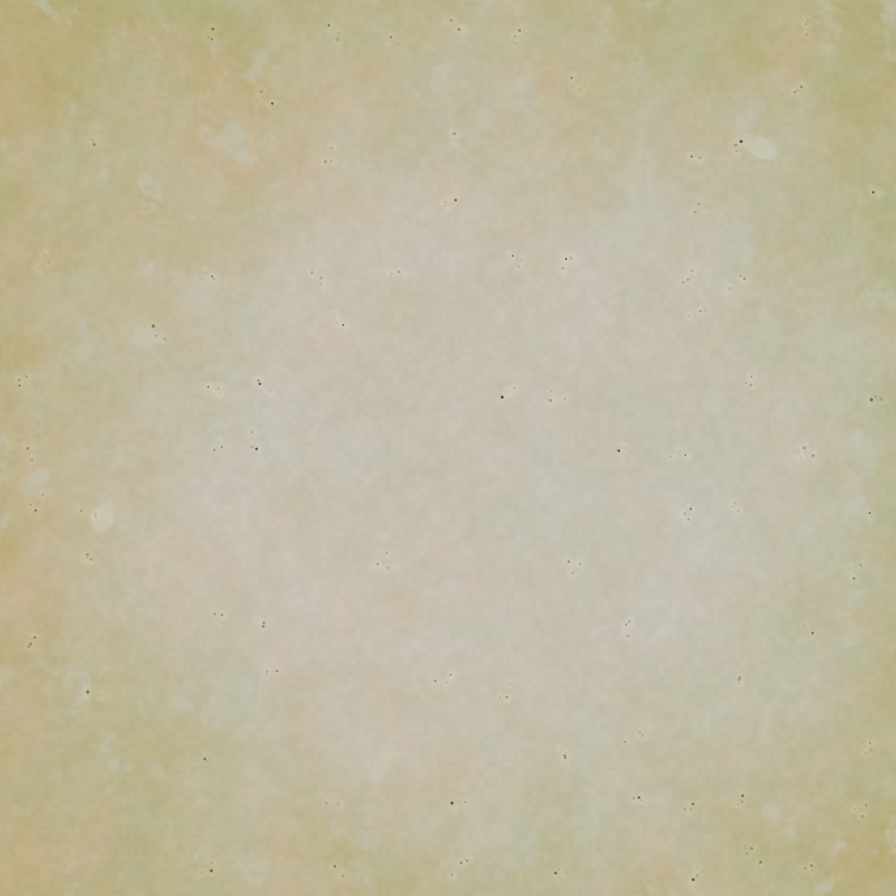
A WebGL 2 fragment shader for this texture:

```glsl
#version 300 es
precision highp float;
// Aged paper: a pale, pinkish grey centre that yellows towards the border.
// Layered value noise makes stains, pale flecks and mottling; hashed grids
// scatter clusters of tiny specks with pale halos and a few chalky scuffs.

#define FRESH_COLOR vec3(0.775, 0.750, 0.688)
#define AGED_COLOR vec3(0.720, 0.684, 0.510)
#define SPECK_COLOR vec3(0.34, 0.29, 0.27)
#define SCUFF_COLOR vec3(0.80, 0.81, 0.75)
#define CENTRE vec2(0.53, 0.47)
#define AGING_RADII vec2(0.22, 0.68)
#define STAIN_AMOUNT 0.85
#define TINT_AMOUNT 0.055
#define GRAIN_AMOUNT 0.022
#define SPECK_CELLS 15.0
#define SPECK_CHANCE 0.34
#define SCUFF_CHANCE 0.40

out vec4 fragColor;
uniform vec2 u_resolution;

uint mixBits(uint n) {
    n = (n ^ (n >> 16)) * 0x7feb352dU;
    n = (n ^ (n >> 15)) * 0x846ca68bU;
    return n ^ (n >> 16);
}

float hash(vec2 cell, int seed) {
    ivec2 c = ivec2(cell);
    uint n = mixBits(uint(c.x) + mixBits(uint(c.y) + mixBits(uint(seed))));
    return float(n >> 8) / 16777216.0;
}

vec2 hash2(vec2 cell, int seed) {
    return vec2(hash(cell, seed), hash(cell, seed + 1));
}

float valueNoise(vec2 p, int seed) {
    vec2 cell = floor(p);
    vec2 f = fract(p);
    f = f * f * (3.0 - 2.0 * f);
    float low = mix(hash(cell, seed), hash(cell + vec2(1, 0), seed), f.x);
    float high = mix(hash(cell + vec2(0, 1), seed), hash(cell + vec2(1, 1), seed), f.x);
    return mix(low, high, f.y);
}

// Fractal noise centred on zero
float cloud(vec2 p, int seed) {
    float sum = 0.0;
    float weight = 0.5;
    for (int i = 0; i < 5; i++) {
        sum += weight * (valueNoise(p, seed + i) - 0.5);
        p = mat2(1.6, 1.2, -1.2, 1.6) * p;
        weight *= 0.6;
    }
    return sum;
}

// x: dark speck coverage, y: pale halo coverage
vec2 specks(vec2 uv, float pixel) {
    vec2 cell = floor(uv * SPECK_CELLS);
    float present = step(hash(cell, 31), SPECK_CHANCE);
    vec2 cluster = (cell + mix(vec2(0.3), vec2(0.7), hash2(cell, 32))) / SPECK_CELLS;
    vec2 cover = vec2(0.0);
    for (int i = 0; i < 3; i++) {
        int seed = 70 + 5 * i;
        vec2 spot = cluster + 0.020 * (hash2(cell, seed) - 0.5);
        float d = length(uv - spot);
        float size = mix(0.0006, 0.0015, hash(cell, seed + 2));
        float strength = mix(0.15, 0.95, hash(cell, seed + 3)) / float(1 + i);
        float core = 1.0 - smoothstep(size - 0.5 * pixel, size + 0.5 * pixel + 0.0006, d);
        cover = max(cover, vec2(core * strength, 1.0 - smoothstep(0.002, 0.010, d)));
    }
    cover.y *= 2.0 * valueNoise(uv * 220.0, 36);
    return present * cover;
}

// Short chalky strokes with ragged, soft edges
float scuffs(vec2 uv) {
    vec2 cell = floor(uv * 3.0);
    float present = step(hash(cell, 51), SCUFF_CHANCE);
    vec2 q = uv - (cell + mix(vec2(0.25), vec2(0.75), hash2(cell, 52))) / 3.0;
    float angle = 3.14159 * hash(cell, 54);
    vec2 along = vec2(cos(angle), sin(angle));
    vec2 local = vec2(dot(q, along), dot(q, vec2(-along.y, along.x)));
    float d = length(local / vec2(0.026, 0.012)) + 1.3 * cloud(uv * 60.0, 60);
    return present * (1.0 - smoothstep(0.5, 1.0, d)) * mix(0.3, 0.8, hash(cell, 55));
}

void main() {
    vec2 uv = gl_FragCoord.xy / u_resolution;
    float pixel = 1.0 / min(u_resolution.x, u_resolution.y);

    // Yellowing from the centre outwards, broken up by stains
    float radius = length(uv - CENTRE) + 0.14 * cloud(uv * 5.0, 1);
    float border = smoothstep(AGING_RADII.x, AGING_RADII.y, radius);
    float aging = border + STAIN_AMOUNT * cloud(uv * 18.0, 10) * (0.45 + 0.55 * border);
    vec3 color = mix(FRESH_COLOR, AGED_COLOR, clamp(aging, -0.15, 1.25));

    // Warm ochre on the left, greenish grey on the right, blotchy in between
    float warmth = 0.4 * (0.5 - uv.x) + cloud(uv * 8.0 + 3.0, 20) + 0.8 * cloud(uv * 26.0, 25);
    color += TINT_AMOUNT * warmth * vec3(1.0, -0.35, -0.4) * (0.45 + 0.55 * border);

    // Pale cool flecks and fine grain
    float fleck = smoothstep(0.13, 0.30, cloud(uv * 24.0 + 7.0, 45));
    color += 0.55 * fleck * (vec3(0.755, 0.755, 0.69) - color);
    float grain = valueNoise(uv * 95.0, 40) + valueNoise(uv * 210.0, 41) - 1.0;
    color += GRAIN_AMOUNT * grain * vec3(0.85, 0.85, 1.0);

    // Scattered marks
    color = mix(color, SCUFF_COLOR, scuffs(uv));
    vec2 speck = specks(uv, pixel);
    color += 0.022 * speck.y;
    color = mix(color, SPECK_COLOR, speck.x);

    fragColor = vec4(color, 1.0);
}
```
